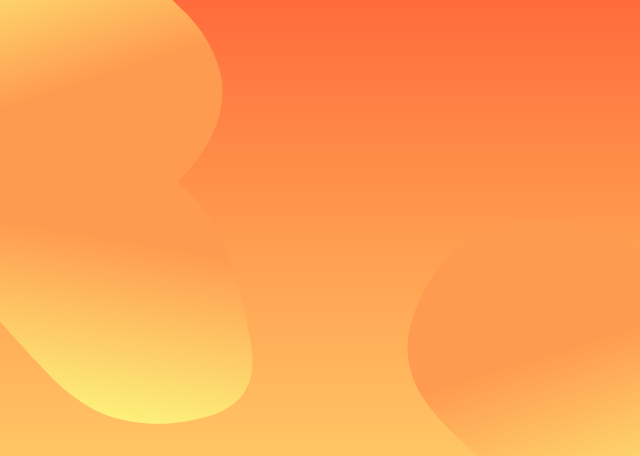
Write a Shadertoy shader that draws this background.

```glsl
// Warm orange gradient with three smooth, softly shaded blobs at the sides.

#define CANVAS vec2(768.0, 546.0)        // canvas units, y pointing down
#define SKY_TOP vec3(1.0, 0.42, 0.235)
#define ORANGE vec3(1.0, 0.608, 0.312)
#define SKY_LOW vec3(1.0, 0.775, 0.395)
#define YELLOW vec3(0.99, 0.945, 0.48)
#define SKY_MIDDLE 280.0                 // height where the sky is plain orange
#define STEPS 6                          // line pieces per spline span
#define COUNT 18                         // knots per outline

// Closed outlines, each a loop of spline knots
const vec2 UPPER_LEFT[COUNT] = vec2[COUNT](
    vec2(-80, -60), vec2(60, -60), vec2(150, -60), vec2(207, 0), vec2(228, 21), vec2(245, 43),
    vec2(258, 68), vec2(265, 90), vec2(267, 108), vec2(265, 130), vec2(259, 151), vec2(249, 172),
    vec2(235, 193), vec2(213, 218), vec2(190, 240), vec2(140, 255), vec2(60, 255), vec2(-80, 255));

const vec2 LOWER_LEFT[COUNT] = vec2[COUNT](
    vec2(-80, 180), vec2(180, 195), vec2(213, 218), vec2(238, 243), vec2(257, 271), vec2(274, 308),
    vec2(287, 348), vec2(297, 390), vec2(303, 430), vec2(298, 460), vec2(281, 483), vec2(248, 499),
    vec2(190, 507.5), vec2(130, 498), vec2(82, 470), vec2(40, 429), vec2(0, 385), vec2(-80, 297));

const vec2 LOWER_RIGHT[COUNT] = vec2[COUNT](
    vec2(768, 298), vec2(738, 283), vec2(700, 269), vec2(650, 262), vec2(600, 270), vec2(560, 288),
    vec2(528, 318), vec2(506, 354), vec2(493, 388), vec2(489, 417), vec2(494, 448), vec2(508, 477),
    vec2(535, 510), vec2(574, 546), vec2(630, 590), vec2(740, 620), vec2(850, 620), vec2(850, 350));

// Catmull-Rom point between b and c
vec2 spline(vec2 a, vec2 b, vec2 c, vec2 d, float t) {
    return b + 0.5 * t * (c - a + t * (2.0 * a - 5.0 * b + 4.0 * c - d
             + t * (3.0 * (b - c) + d - a)));
}

// Signed distance to a closed outline, negative inside
float blobDistance(vec2 p, vec2 knots[COUNT]) {
    float nearest = 1e9;
    float side = 1.0;
    for (int i = 0; i < COUNT; i++) {
        vec2 a = knots[(i + COUNT - 1) % COUNT];
        vec2 b = knots[i];
        vec2 c = knots[(i + 1) % COUNT];
        vec2 d = knots[(i + 2) % COUNT];
        vec2 start = b;
        for (int k = 1; k <= STEPS; k++) {
            vec2 end = spline(a, b, c, d, float(k) / float(STEPS));
            vec2 edge = end - start;
            vec2 rel = p - start;
            vec2 gap = rel - edge * clamp(dot(rel, edge) / dot(edge, edge), 0.0, 1.0);
            nearest = min(nearest, dot(gap, gap));
            // Flip the side at each edge crossed by a horizontal ray
            if ((start.y > p.y) != (end.y > p.y) &&
                rel.x < edge.x * rel.y / edge.y) side = -side;
            start = end;
        }
    }
    return side * sqrt(nearest);
}

// Orange turning yellow along a direction, between two offsets
vec3 shade(vec2 p, vec2 direction, float from, float to) {
    float t = (dot(p, direction) - from) / (to - from);
    return mix(ORANGE, YELLOW, clamp(t, 0.0, 1.0));
}

float coverage(float dist, float pixel) {
    return clamp(0.5 - dist / pixel, 0.0, 1.0);
}

void mainImage(out vec4 fragColor, in vec2 fragCoord) {
    vec2 uv = fragCoord / iResolution.xy;
    vec2 p = vec2(uv.x, 1.0 - uv.y) * CANVAS;
    float pixel = CANVAS.y / iResolution.y;

    // Vertical sky gradient
    vec3 color = mix(SKY_TOP, ORANGE, clamp(p.y / SKY_MIDDLE, 0.0, 1.0));
    color = mix(color, SKY_LOW, clamp((p.y - SKY_MIDDLE) / (CANVAS.y - SKY_MIDDLE), 0.0, 1.0));

    // Blobs, back to front
    color = mix(color, shade(p, vec2(0.31, 0.95), 125.0, -70.0),
                coverage(blobDistance(p, UPPER_LEFT), pixel));
    color = mix(color, shade(p, vec2(-0.158, 0.987), 261.0, 475.0),
                coverage(blobDistance(p, LOWER_LEFT), pixel));
    color = mix(color, shade(p, vec2(0.295, 0.955), 599.0, 830.0),
                coverage(blobDistance(p, LOWER_RIGHT), pixel));

    fragColor = vec4(color, 1.0);
}
```
